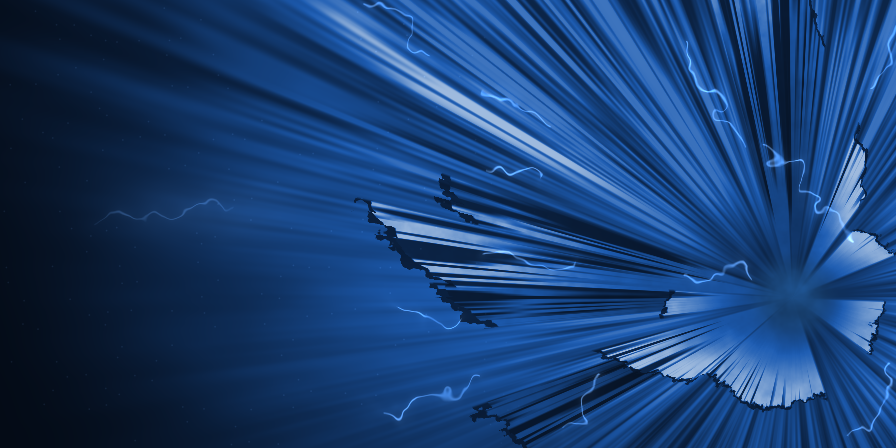
Reproduce this background procedurally as a Shadertoy shader.

```glsl
// Blue burst of radial streaks with jagged glassy shards, a hazy core and thin electric arcs.

const vec2 CORE = vec2(1.77, 0.336);
const vec3 INK = vec3(0.015, 0.042, 0.085);
const vec3 ROYAL = vec3(0.11, 0.36, 0.70);
const vec3 PALE = vec3(0.62, 0.73, 0.87);
const vec3 HAZE = vec3(0.11, 0.30, 0.52);
const vec3 SPARK = vec3(0.50, 0.70, 0.96);

float hash(vec2 p) {
    return fract(sin(dot(p, vec2(127.1, 311.7))) * 43758.5453);
}

float noise(vec2 p) {
    vec2 i = floor(p), f = fract(p);
    f = f * f * (3.0 - 2.0 * f);
    return mix(mix(hash(i), hash(i + vec2(1, 0)), f.x),
               mix(hash(i + vec2(0, 1)), hash(i + vec2(1, 1)), f.x), f.y);
}

float fbm(vec2 p) {
    float sum = 0.0, amp = 0.5;
    for (int i = 0; i < 4; i++) {
        sum += amp * noise(p);
        p = p * 2.03 + 7.1;
        amp *= 0.5;
    }
    return sum;
}

float bump(float x, float centre, float width) {
    float k = (x - centre) / width;
    return exp(-k * k);
}

// Noise stretched along the rays; fades to grey where it is finer than a pixel.
float rays(vec2 polar, float freq, float px) {
    float n = noise(vec2(polar.x * freq + 300.0, polar.y * 2.5 + freq));
    return mix(0.5, n, smoothstep(0.8, 2.5, polar.y / (freq * px)));
}

// Tone from ink through royal blue to pale blue.
vec3 ramp(float tone) {
    vec3 col = mix(INK, ROYAL, clamp(tone / 0.65, 0.0, 1.0));
    return mix(col, PALE, smoothstep(0.60, 1.05, tone));
}

// One sector: span is its angle range, reach its outer radius at both ends.
float shard(float tone, vec2 polar, vec2 span, vec2 reach, float light, float rough, float px) {
    float t = polar.x, r = polar.y;
    float k = clamp((t - span.x) / (span.y - span.x), 0.0, 1.0);
    float edge = mix(reach.x, reach.y, k);
    edge += 0.035 * edge * (hash(vec2(floor(t * 40.0), span.x)) - 0.5) + 0.05 * (rough - 0.5);
    float rim = edge + 0.06 * edge * rough;
    float soft = 1.5 * px / max(r, 0.02);
    float side = smoothstep(-soft, soft, t - span.x) * smoothstep(-soft, soft, span.y - t);
    float lines = smoothstep(0.25, 0.52, rays(polar, 110.0, px))
                * smoothstep(0.15, 0.40, rays(polar, 47.0, px));
    float face = light * mix(0.58, 1.0, smoothstep(0.3, 0.95, r / edge));
    face *= mix(0.2, 1.0, lines) * (0.88 + 0.24 * rough);
    tone = mix(tone, 0.09, 0.85 * side * smoothstep(px, -px, r - rim));
    return mix(tone, face, side * smoothstep(px, -px, r - edge));
}

// Wandering arc between ends.xy and ends.zw.
float arc(vec2 p, vec4 ends, float px) {
    vec2 axis = ends.zw - ends.xy, q = p - ends.xy;
    float len = length(axis);
    axis /= len;
    float along = dot(q, axis);
    float sway = 0.06 * (noise(vec2(along * 24.0, ends.x * 40.0)) - 0.5);
    float off = q.y * axis.x - q.x * axis.y - sway;
    float d = length(vec2(along - clamp(along, 0.0, len), off));
    float flicker = 0.25 + 0.75 * noise(vec2(along * 30.0, ends.y * 50.0));
    return flicker * (smoothstep(0.002 + px, 0.0, d) + 0.16 * exp(-d * 75.0));
}

void mainImage(out vec4 fragColor, in vec2 fragCoord) {
    float px = 1.0 / iResolution.y;
    vec2 p = fragCoord * px;
    vec2 d = p - CORE;
    vec2 polar = vec2(atan(d.y, -d.x), length(d));  // angle 0 points left
    float t = polar.x, r = polar.y;

    // Soft backdrop, dark to the left and along the foot
    float cloud = fbm(vec2(p.x * 2.5, p.y * 6.0));
    float tone = 0.57 * smoothstep(-0.2, 1.1, p.x + 0.3 * (p.y - 0.55));
    tone *= (0.8 + 0.42 * cloud) * mix(0.7, 1.0, smoothstep(0.0, 0.22, p.y));

    // Radial streaks, strongest above the core and smoother far away
    float far = smoothstep(0.8, 1.5, r);
    float streak = 0.25 * rays(polar, 17.0, px) + 0.35 * rays(polar, 52.0, px)
                 + 0.40 * mix(rays(polar, 115.0, px), 0.5, far);
    float upper = smoothstep(0.08, 0.4, t);
    float contrast = mix(mix(0.8, 0.15, smoothstep(0.4, 0.8, r)), 0.85, upper);
    tone *= mix(1.0, 0.25 + 1.4 * smoothstep(0.22, 0.75, streak), contrast);
    tone *= 1.0 - 0.28 * bump(t, 0.40, 0.08);
    tone *= mix(0.45, 1.0, smoothstep(0.06, 0.34, r));
    tone = min(tone, 0.62 + 0.15 * tone);
    float reach = smoothstep(0.3, 0.75, r) * (1.0 - smoothstep(1.1, 1.4, r));
    tone += 0.33 * bump(t, 0.537, 0.035) * reach * (0.55 + 0.9 * streak);

    // Shards around the core, back to front
    float rough = fbm(p * 32.0);
    tone = shard(tone, polar, vec2(-0.52, -0.33), vec2(0.68, 0.73), 0.45, rough, px);
    tone = shard(tone, polar, vec2(-0.10, 0.04), vec2(0.66, 0.80), 0.62, rough, px);
    tone = shard(tone, polar, vec2(0.20, 0.34), vec2(0.72, 0.83), 0.88, rough, px);
    tone = shard(tone, polar, vec2(0.03, 0.225), vec2(0.76, 0.98), 0.95, rough, px);
    tone = shard(tone, polar, vec2(-0.16, 0.06), vec2(0.29, 0.27), 0.85, rough, px);
    tone = shard(tone, polar, vec2(-0.72, -0.26), vec2(0.27, 0.45), 1.0, rough, px);
    tone = shard(tone, polar, vec2(-1.90, -0.72), vec2(0.23, 0.25), 0.92, rough, px);
    tone = shard(tone, polar, vec2(1.30, 1.53), vec2(0.82, 0.76), 0.80, rough, px);
    tone = shard(tone, polar, vec2(1.53, 1.70), vec2(0.80, 0.55), 0.62, rough, px);
    tone = shard(tone, polar, vec2(1.93, 2.20), vec2(0.40, 0.26), 1.05, rough, px);
    tone = shard(tone, polar, vec2(2.30, 2.75), vec2(0.20, 0.25), 0.95, rough, px);
    tone = shard(tone, polar, vec2(-3.10, -2.50), vec2(0.20, 0.20), 0.9, rough, px);

    // Hazy core
    vec3 col = ramp(tone);
    col = mix(col, HAZE * (0.55 + 0.8 * fbm(p * 14.0)), 0.95 * exp(-pow(r / 0.085, 4.0)));

    // Electric arcs with curled paths
    vec2 curl = p + 0.035 * (vec2(noise(p * 21.0), noise(p * 21.0 + 40.0)) - 0.5);
    curl += 0.014 * (vec2(noise(p * 52.0), noise(p * 52.0 + 70.0)) - 0.5);
    vec4 arcs[12] = vec4[12](
        vec4(1.52, 0.88, 1.65, 0.68), vec4(1.72, 0.67, 1.91, 0.48), vec4(1.99, 0.95, 1.94, 0.80),
        vec4(0.86, 0.07, 1.07, 0.14), vec4(0.88, 0.32, 1.03, 0.30), vec4(1.07, 0.79, 1.24, 0.74),
        vec4(1.53, 0.37, 1.68, 0.39), vec4(1.28, 0.03, 1.35, 0.14), vec4(1.92, 0.02, 1.99, 0.17),
        vec4(1.08, 0.61, 1.20, 0.61), vec4(1.07, 0.41, 1.29, 0.42), vec4(0.83, 0.99, 0.95, 0.87));
    float glow = 0.3 * arc(curl, vec4(0.22, 0.52, 0.52, 0.545), px);
    for (int i = 0; i < 12; i++) glow += arc(curl, arcs[i], px);

    // Faint dust and mist on the left
    vec2 cell = floor(p * 28.0);
    vec2 spot = 0.2 + 0.6 * vec2(hash(cell), hash(cell + 9.0));
    float dust = step(0.8, hash(cell + 3.0)) * smoothstep(0.09, 0.0, length(fract(p * 28.0) - spot));
    float mist = bump(p.x, 0.45, 0.22) * bump(p.y, 0.53, 0.07) * cloud;
    glow += (0.15 * dust + 0.18 * mist) * (1.0 - smoothstep(0.9, 1.3, p.x));

    fragColor = vec4(min(col + SPARK * glow * 0.65, 1.0), 1.0);
}
```
